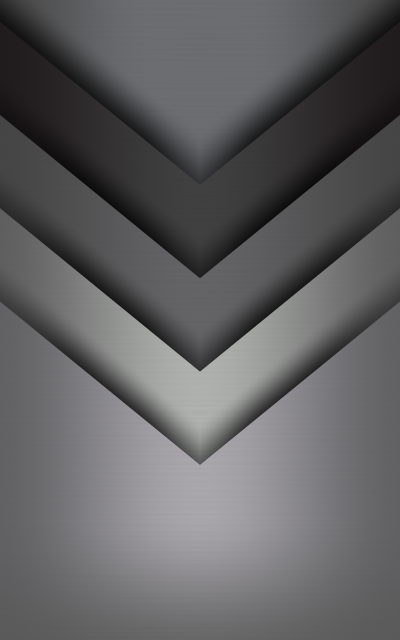
This background is drawn by a Shadertoy shader. Its source:

```glsl
// Stacked brushed-metal chevrons, dark at the top and pale at the bottom.
// A folded coordinate turns each V edge into a constant; panels are painted
// in order, each shaded toward its sides and shadowed above its lower edge.

const int PANELS = 5;
const float HALF_WIDTH = 0.3125;

// Vertical position of the tip that starts a panel, measured from the top.
float tipOf(int i) {
    return 0.289 + 0.1458 * float(i - 1);
}

// Fine horizontal grain from layered sines.
float brushedGrain(vec2 p) {
    float wobble = sin(p.x * 9.0 + sin(p.y * 83.0) * 3.0);
    return sin(p.y * 710.0 + wobble) * 0.5
         + sin(p.y * 1130.0 - wobble * 1.7) * 0.3
         + sin(p.y * 397.0 + p.x * 5.0) * 0.2;
}

// Darkening of a panel just above the edge of the next one.
float edgeShadow(int i, float gap, float side) {
    float depth = mix(0.42, 0.16, smoothstep(0.0, 0.3, side));
    if (i > 0) depth += 0.4 * smoothstep(0.55, 1.0, side);
    float reach = i == 0 ? 0.085 : 0.068;
    return mix(depth, 1.0, pow(smoothstep(-0.012, reach, gap), 0.8));
}

vec3 panelColor(int i, float y, float v, float side) {
    vec3 core[PANELS] = vec3[PANELS](
        vec3(0.42, 0.425, 0.44), vec3(0.25, 0.25, 0.25),
        vec3(0.39, 0.39, 0.40), vec3(0.68, 0.69, 0.68),
        vec3(0.66, 0.65, 0.67));
    vec3 rim[PANELS] = vec3[PANELS](
        vec3(0.28, 0.28, 0.28), vec3(0.125, 0.105, 0.11),
        vec3(0.27, 0.27, 0.27), vec3(0.37, 0.37, 0.37),
        vec3(0.38, 0.38, 0.39));

    // Side falloff: wide and flat on the outer panels, steeper on the bands.
    float flatness = i == 0 ? 0.25 : 0.0;
    vec3 color = mix(core[i], rim[i], smoothstep(flatness, 1.05, side));

    if (i == PANELS - 1) {
        // The lowest panel dims toward the floor.
        return mix(color, vec3(0.345), 0.85 * smoothstep(0.8, 1.03, y));
    }
    return color * edgeShadow(i, max(tipOf(i + 1) - v, 0.0), side);
}

void mainImage(out vec4 fragColor, in vec2 fragCoord) {
    // x is centred, y runs down; one unit is the canvas height.
    vec2 uv = fragCoord / iResolution.xy;
    vec2 p = vec2((uv.x - 0.5) * 2.0 * HALF_WIDTH, 1.0 - uv.y);
    float side = abs(p.x) / HALF_WIDTH;
    float v = p.y + 0.817 * abs(p.x);
    float soft = 0.8 / iResolution.y;

    // Paint panels from top to bottom.
    vec3 color = panelColor(0, p.y, v, side);
    for (int i = 1; i < PANELS; i++) {
        float cover = smoothstep(-soft, soft, v - tipOf(i));
        color = mix(color, panelColor(i, p.y, v, side), cover);
    }

    // Grain is strongest along the middle axis.
    color *= 1.0 + 0.014 * brushedGrain(p) * (1.0 - 0.6 * side);
    fragColor = vec4(color, 1.0);
}
```
